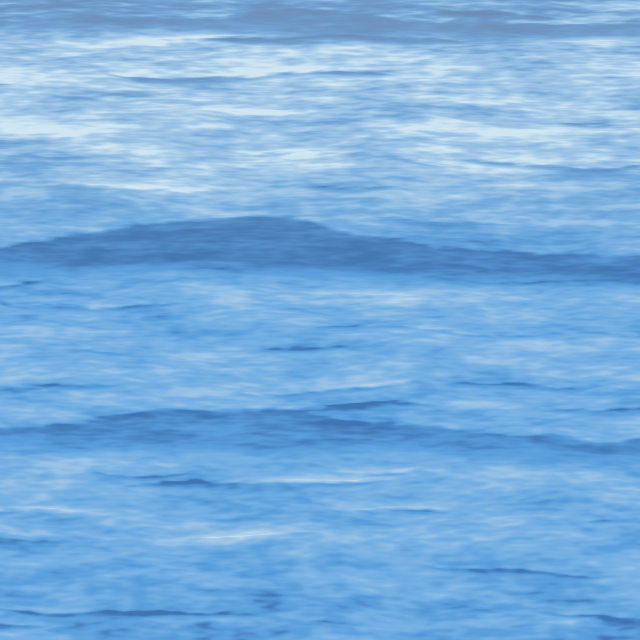
This texture is drawn by a Shadertoy shader. Its source:

```glsl
// Open sea seen at a low angle: long dark swells, small lens-shaped wavelets,
// pale foam lines and fine horizontal ripples. A single tone value is built
// from stretched gradient noise and crest profiles, then mapped to colours.

#define RIPPLE_AMOUNT 0.68
#define RIPPLE_SCALE vec2(4.5, 24.0)
#define WAVELET_ROWS 24
#define WAVELET_DEPTH 0.036
#define WAVELET_SHADE 0.62
#define FOAM_WIDTH 0.0045
#define DEEP_BLUE vec3(0.25, 0.46, 0.70)
#define CLEAR_BLUE vec3(0.35, 0.62, 0.86)
#define MID_BLUE vec3(0.46, 0.69, 0.89)
#define PALE_BLUE vec3(0.60, 0.76, 0.90)
#define FOAM_WHITE vec3(0.81, 0.90, 0.95)
#define HAZE_GREY vec3(0.46, 0.57, 0.72)

float hash(vec2 p) {
    vec3 q = fract(vec3(p.xyx) * 0.1031);
    q += dot(q, q.yzx + 33.33);
    return fract((q.x + q.y) * q.z);
}

float cornerSlope(vec2 cell, vec2 offset) {
    float angle = 6.2832 * hash(cell);
    return dot(vec2(cos(angle), sin(angle)), offset);
}

// Gradient noise, roughly -0.7 to 0.7
float gradientNoise(vec2 p) {
    vec2 i = floor(p), f = fract(p);
    vec2 u = f * f * f * (f * (f * 6.0 - 15.0) + 10.0);
    vec2 r = vec2(1.0, 0.0);
    return mix(mix(cornerSlope(i, f), cornerSlope(i + r, f - r), u.x),
               mix(cornerSlope(i + r.yx, f - r.yx), cornerSlope(i + 1.0, f - 1.0), u.x), u.y);
}

// Horizontal ripples, packed closer toward the horizon
float ripples(vec2 p) {
    p.y *= 0.85 + 0.4 * p.y;
    p.y += 0.012 * gradientNoise(p * vec2(4.0, 9.0));
    vec2 q = p * RIPPLE_SCALE;
    float sum = 0.0, weight = 0.42;
    for (int i = 0; i < 4; i++) {
        sum += weight * gradientNoise(q + float(i) * 17.3);
        q *= vec2(2.05, 1.93);
        weight *= 0.86;
    }
    return sum;
}

// Shaded face of a long swell: crisp crest above, soft foot below
float swellFace(vec2 p, float level, float height, float depth) {
    float crest = level + height * cos(5.6 * (p.x - 0.34))
                + 0.016 * gradientNoise(vec2(p.x * 5.0, level * 90.0))
                + 0.006 * gradientNoise(vec2(p.x * 14.0, level * 70.0));
    float foot = level - depth - 0.02 * p.x
               + 0.018 * gradientNoise(vec2(p.x * 4.0, level * 50.0));
    return smoothstep(-0.003, 0.005, crest - p.y) * smoothstep(foot - 0.018, foot + 0.022, p.y);
}

// One row of wavelets: x is shade under the crest, y is foam along it
vec2 waveletRow(vec2 p, float level, float seed) {
    float crest = level + 0.028 * gradientNoise(vec2(p.x * 2.6, seed))
                + 0.010 * gradientNoise(vec2(p.x * 8.0, seed + 5.5));
    float below = crest - p.y;
    float swelling = gradientNoise(vec2(p.x * 3.6 + seed, seed + 9.3));
    float depth = WAVELET_DEPTH * max(swelling - 0.04, 0.0);
    float shade = smoothstep(-0.002, 0.003, below)
                * (1.0 - smoothstep(0.25, 1.2, below / (depth + 0.001)))
                * smoothstep(0.001, 0.006, depth);
    float broken = smoothstep(0.05, 0.4, gradientNoise(vec2(p.x * 3.2 - seed, seed + 2.7)));
    float foam = exp(-abs(below + FOAM_WIDTH) / FOAM_WIDTH) * broken;
    return vec2(shade, foam);
}

// Dark-to-light ramp, with grey haze in the distant shadows
vec3 seaColour(float tone, float height) {
    vec3 colour = mix(DEEP_BLUE, CLEAR_BLUE, smoothstep(0.0, 0.27, tone));
    colour = mix(colour, MID_BLUE, smoothstep(0.23, 0.52, tone));
    colour = mix(colour, PALE_BLUE, smoothstep(0.48, 0.77, tone));
    colour = mix(colour, FOAM_WHITE, smoothstep(0.73, 1.15, tone));
    float haze = smoothstep(0.5, 0.98, height) * (1.0 - smoothstep(0.1, 0.85, tone));
    return mix(colour, HAZE_GREY, 0.85 * haze);
}

void mainImage(out vec4 fragColor, in vec2 fragCoord) {
    vec2 p = fragCoord / iResolution.xy;
    float ripple = ripples(p);
    vec2 ragged = p + vec2(0.0, 0.007 * ripple);

    // Broad light: blue foreground, bright distance, dim far edge
    float far = smoothstep(0.6, 0.84, p.y);
    float tone = mix(0.32, 0.49, smoothstep(0.0, 0.2, p.y)) + 0.34 * far
               - 0.26 * smoothstep(0.9, 1.0, p.y);
    tone += 0.22 * gradientNoise(p * vec2(2.5, 11.0) + 3.7);
    tone += RIPPLE_AMOUNT * (1.0 + 0.25 * far) * ripple;

    // Scattered wavelets
    float shade = 0.0, foam = 0.0;
    for (int i = 0; i < WAVELET_ROWS; i++) {
        float row = float(i);
        float level = (row + hash(vec2(row, 4.0))) / float(WAVELET_ROWS);
        vec2 wave = waveletRow(ragged, level, row * 7.31 + 1.6);
        shade = max(shade, wave.x);
        foam = max(foam, wave.y);
    }
    tone -= WAVELET_SHADE * shade * (0.45 + 0.2 * far);

    // Long swells
    float face = swellFace(ragged, 0.63, 0.033, 0.058);
    face = max(face, 0.88 * swellFace(ragged, 0.338, 0.022, 0.036));
    face = max(face, 0.65 * swellFace(ragged, 0.972, 0.008, 0.016));
    tone = mix(tone, 0.07 + 0.22 * ripple, 0.92 * face);

    // Foam on crests and one broad wandering band
    float bandLine = 0.78 + 0.022 * cos(9.3 * p.x) + 0.02 * gradientNoise(vec2(p.x * 5.0, 8.4));
    float band = exp(-abs(ragged.y - bandLine) / 0.011);
    band *= 0.65 + 0.7 * gradientNoise(p * vec2(5.0, 20.0));
    tone += foam * (0.38 + 0.2 * far) * (1.0 - 0.8 * face) + 0.45 * band;

    fragColor = vec4(seaColour(clamp(tone, 0.0, 1.2), p.y), 1.0);
}
```
